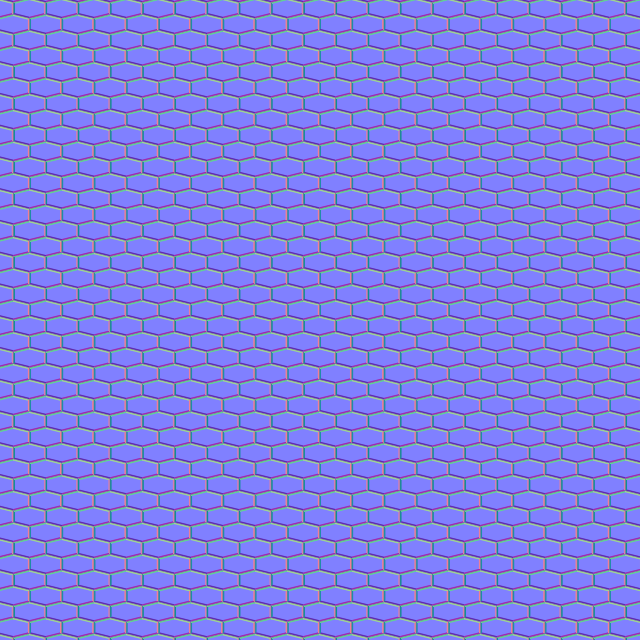
This texture map is drawn by a Shadertoy shader. Its source:

```glsl
const vec2 PITCH = vec2(0.02517, 0.02481);  // half cell width, row height
const vec2 START = vec2(0.0208, 0.0008);    // first upright, first seam from top
const float ZIGZAG = 0.25;                  // seam height as a share of a row
const float WALL = 0.0025;                  // width of one groove wall
const float SEAM_TILT = 0.68;
const float UPRIGHT_TILT = 0.9;

// Signed distance in x, unit direction across the groove in yz
vec3 seamGroove(vec2 cell, float seam) {
    float phase = mod(cell.x - seam, 2.0) - 1.0;
    float seamHeight = seam + ZIGZAG * (abs(phase) - 0.5);
    float slope = -ZIGZAG * PITCH.y / PITCH.x * sign(phase);
    vec2 across = normalize(vec2(-slope, 1.0));
    return vec3((seamHeight - cell.y) * PITCH.y * across.y, across);
}

// Distance to the nearest upright of a row
float uprightGroove(float column, float row) {
    float nearest = row + 2.0 * round((column - row) * 0.5);
    return (column - nearest) * PITCH.x;
}

// Opposing wall slopes in x, groove coverage in y
vec2 grooveProfile(float dist, float pixel) {
    float side = clamp(dist / (0.7 * pixel), -1.0, 1.0);
    float cover = 1.0 - smoothstep(WALL - 0.6 * pixel, WALL + 0.6 * pixel, abs(dist));
    return vec2(-side * cover, cover);
}

// Wall strength alternates between odd and even rows
float wallGain(float dist, float row) {
    float odd = mod(row, 2.0);
    return dist < 0.0 ? mix(0.75, 1.0, odd) : mix(1.0, 0.85, odd);
}

vec3 encodeNormal(vec2 tilt, float cover, float depth) {
    return vec3(0.5 + 0.5 * tilt, 1.0 - depth * cover);
}

void mainImage(out vec4 fragColor, in vec2 fragCoord) {
    vec2 uv = fragCoord / iResolution.xy;
    float pixel = 1.0 / iResolution.y;
    vec2 cell = (vec2(uv.x, 1.0 - uv.y) - START) / PITCH;

    // Zigzag seams between rows
    float seam = round(cell.y);
    vec3 diagonal = seamGroove(cell, seam);
    float row = diagonal.x < 0.0 ? seam : seam - 1.0;

    // Uprights between neighbours in a row
    float upright = uprightGroove(cell.x, row);

    vec3 color;
    if (abs(diagonal.x) < abs(upright)) {
        vec2 profile = grooveProfile(diagonal.x, pixel);
        vec2 tilt = profile.x * diagonal.yz * vec2(1.5, 1.0) * SEAM_TILT;
        color = encodeNormal(tilt, profile.y, diagonal.x > 0.0 ? 0.31 : 0.42);
    } else {
        vec2 profile = grooveProfile(upright, pixel);
        float gain = wallGain(upright, row);
        vec2 tilt = vec2(profile.x * gain * UPRIGHT_TILT, max(-profile.x, 0.0) * 0.1);
        color = encodeNormal(tilt, profile.y, 0.42 * gain);
    }
    fragColor = vec4(color, 1.0);
}
```
